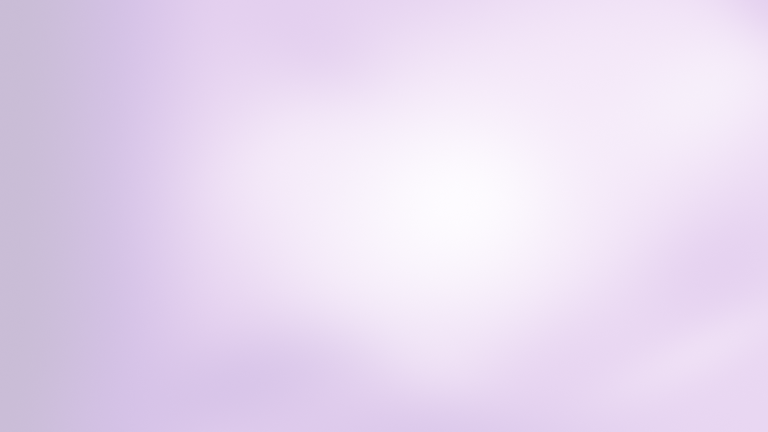
Write a WebGL 2 fragment shader that draws this background.

```glsl
#version 300 es
precision highp float;
// Soft lilac backdrop: a grey-violet to pale orchid horizontal ramp,
// overlaid with blurred elliptical glows and shadows, brightest near the middle.
// Each blot is a rotated ellipse with smooth falloff; a faint hash hides banding.
uniform vec2 u_resolution;
out vec4 outColor;

const vec3 GREY_VIOLET = vec3(0.79, 0.74, 0.84);
const vec3 LAVENDER = vec3(0.835, 0.76, 0.905);
const vec3 ORCHID = vec3(0.89, 0.81, 0.935);
const vec3 PALE_ORCHID = vec3(0.915, 0.845, 0.95);
const vec3 MIST = vec3(0.96, 0.915, 0.975);
const vec3 PEARL = vec3(0.97, 0.945, 0.983);
const vec3 WHITE = vec3(0.995, 0.99, 1.0);

// Sine-free hash giving a value from 0 to 1.
float hash(vec2 p) {
  vec3 q = fract(vec3(p.xyx) * 0.1031);
  q += dot(q, q.yzx + 33.33);
  return fract((q.x + q.y) * q.z);
}

// Falloff of a tilted ellipse; a higher power gives a flatter core.
float blot(vec2 p, vec2 center, vec2 radii, float angle, float power) {
  float c = cos(angle), s = sin(angle);
  vec2 d = mat2(c, -s, s, c) * (p - center);
  return exp(-pow(length(d / radii), power));
}

// Horizontal ramp, greyest at the left edge.
vec3 ramp(float x) {
  vec3 color = mix(GREY_VIOLET, LAVENDER, smoothstep(0.02, 0.36, x));
  color = mix(color, ORCHID, smoothstep(0.24, 0.54, x));
  return mix(color, PALE_ORCHID, smoothstep(0.8, 1.4, x));
}

// Broad pale areas around the middle and the upper right.
vec3 addGlows(vec3 color, vec2 p) {
  color = mix(color, MIST, 0.95 * blot(p, vec2(1.0, 0.53), vec2(0.53, 0.40), -0.15, 3.0));
  color = mix(color, MIST, 0.90 * blot(p, vec2(1.42, 0.77), vec2(0.52, 0.30), 0.25, 3.0));
  color = mix(color, MIST, 0.60 * blot(p, vec2(0.69, 0.63), vec2(0.17, 0.11), 0.4, 2.0));
  color = mix(color, MIST, 0.50 * blot(p, vec2(0.98, 0.20), vec2(0.20, 0.10), -0.6, 2.0));
  return mix(color, PEARL, 0.75 * blot(p, vec2(1.62, 0.78), vec2(0.22, 0.12), 0.5, 2.0));
}

// Violet patches along the top, bottom and right edges.
vec3 addShadows(vec3 color, vec2 p) {
  color = mix(color, ORCHID, 0.75 * blot(p, vec2(0.70, 0.93), vec2(0.22, 0.12), -0.7, 2.0));
  color = mix(color, LAVENDER, 0.75 * blot(p, vec2(0.52, 0.10), vec2(0.34, 0.12), 0.25, 2.0));
  color = mix(color, LAVENDER, 0.60 * blot(p, vec2(1.05, -0.02), vec2(0.40, 0.11), 0.0, 2.0));
  color = mix(color, ORCHID, 0.65 * blot(p, vec2(1.66, 0.38), vec2(0.20, 0.12), 0.5, 2.0));
  color = mix(color, ORCHID, 0.50 * blot(p, vec2(1.30, 0.16), vec2(0.22, 0.13), 0.5, 2.0));
  return mix(color, ORCHID, 0.85 * blot(p, vec2(1.79, 1.02), vec2(0.18, 0.10), -0.7, 2.0));
}

// Lit streak at the lower right and the white heart of the glow.
vec3 addHighlights(vec3 color, vec2 p) {
  color = mix(color, MIST, 0.45 * blot(p, vec2(1.63, 0.19), vec2(0.22, 0.06), 0.45, 2.0));
  color = mix(color, PEARL, 0.70 * blot(p, vec2(0.96, 0.50), vec2(0.36, 0.27), -0.2, 2.5));
  return mix(color, WHITE, 0.90 * blot(p, vec2(1.06, 0.53), vec2(0.23, 0.19), 0.3, 2.0));
}

void main() {
  vec2 p = gl_FragCoord.xy / u_resolution.y;
  p.x *= 16.0 / 9.0 * u_resolution.y / u_resolution.x;

  vec3 color = ramp(p.x);
  color = addGlows(color, p);
  color = addShadows(color, p);
  color = addHighlights(color, p);

  // Dither by less than one colour step.
  color += (hash(gl_FragCoord.xy) - 0.5) / 255.0;
  outColor = vec4(clamp(color, 0.0, 1.0), 1.0);
}
```
